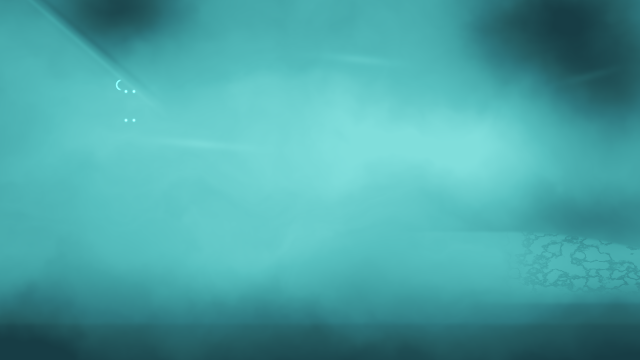
A Shadertoy shader for this background:

```glsl
const vec3 PALETTE[6] = vec3[6](
    vec3(0.09, 0.24, 0.27), vec3(0.14, 0.36, 0.38), vec3(0.18, 0.48, 0.51),
    vec3(0.25, 0.63, 0.64), vec3(0.34, 0.75, 0.75), vec3(0.50, 0.87, 0.86));
const float WATER_TONE = 0.63;
const float CLOUD_STRENGTH = 0.20;
const float WARP_STRENGTH = 0.11;
const float MOTTLE_STRENGTH = 0.13;
const float RIDGE_SLOPE = 0.86;

float hash(vec2 p) {
    p = fract(p * vec2(0.1031, 0.1137));
    p += dot(p, p.yx + 33.33);
    return fract((p.x + p.y) * p.x * 17.0);
}

float noise(vec2 p) {
    vec2 cell = floor(p), f = fract(p);
    f = f * f * (3.0 - 2.0 * f);
    return mix(mix(hash(cell), hash(cell + vec2(1, 0)), f.x),
               mix(hash(cell + vec2(0, 1)), hash(cell + vec2(1, 1)), f.x), f.y);
}

float fbm(vec2 p) {
    float sum = 0.0, weight = 0.5;
    for (int i = 0; i < 5; i++) {
        sum += weight * noise(p);
        p = mat2(1.6, 1.2, -1.2, 1.6) * p + 7.3;
        weight *= 0.5;
    }
    return sum;
}

// Soft elliptical blob, 1 at its centre
float glow(vec2 p, vec2 centre, vec2 radius) {
    vec2 d = (p - centre) / radius;
    return exp(-dot(d, d));
}

// Thin slanted wisp of light
float streak(vec2 p, vec2 centre, float len, float slope) {
    vec2 d = p - centre;
    return glow(vec2(d.x, d.y - slope * d.x), vec2(0), vec2(len, 0.012));
}

vec3 ramp(float tone) {
    float level = clamp(tone, 0.0, 1.0) * 5.0;
    vec3 colour = PALETTE[0];
    for (int i = 1; i < 6; i++)
        colour = mix(colour, PALETTE[i], clamp(level - float(i - 1), 0.0, 1.0));
    return colour;
}

// Broad lights and shadows of the misty water
float mist(vec2 p, float ridge) {
    float tone = WATER_TONE * smoothstep(-0.12, 0.32, p.y);
    tone += 0.34 * glow(p, vec2(0.88, 0.57), vec2(0.62, 0.30));
    tone += 0.19 * glow(p, vec2(1.34, 0.61), vec2(0.22, 0.13));
    tone += 0.10 * glow(p, vec2(0.25, 0.64), vec2(0.25, 0.20));
    tone += 0.09 * glow(p, vec2(0.55, 0.30), vec2(0.40, 0.12));
    tone -= 0.62 * glow(p, vec2(0.33, 1.00), vec2(0.18, 0.15)) * smoothstep(-0.03, 0.06, ridge);
    tone -= 0.64 * glow(p, vec2(1.56, 0.93), vec2(0.22, 0.19));
    tone -= 0.38 * glow(p, vec2(1.73, 0.75), vec2(0.17, 0.12));
    tone -= 0.24 * glow(p, vec2(1.66, 0.41), vec2(0.22, 0.08));
    tone -= 0.16 * glow(p, vec2(0.00, 0.03), vec2(0.20, 0.12));
    tone -= 0.16 * glow(p, vec2(0.00, 1.02), vec2(0.12, 0.10));
    return tone;
}

// Pale sea bed at the lower right, with a veined crust
float seaBed(vec2 p) {
    float rise = max(p.x - 1.39, 0.0);
    float crest = 0.356 - 0.32 * rise * rise;
    float body = smoothstep(0.006, -0.006, p.y - crest) * smoothstep(0.14, 0.22, p.y)
               * smoothstep(1.05, 1.45, p.x);
    vec2 q = p * vec2(28.0, 42.0);
    float veins = smoothstep(0.11, 0.0, abs(fbm(q) - 0.47));
    float crust = smoothstep(1.38, 1.54, p.x) * smoothstep(0.17, 0.22, p.y);
    return body * (0.09 - MOTTLE_STRENGTH * veins * crust);
}

// Tiny specks and one crescent bubble
float bubbles(vec2 p) {
    float light = 0.0;
    for (int i = 0; i < 4; i++) {
        vec2 centre = vec2(0.350 + 0.022 * float(i % 2), 0.746 - 0.080 * float(i / 2));
        light += 0.7 * glow(p, centre, vec2(0.0032));
    }
    vec2 d = p - vec2(0.337, 0.764);
    float rim = smoothstep(0.004, 0.0, abs(length(d) - 0.013));
    return light + 0.4 * rim * smoothstep(0.002, -0.008, d.x);
}

void mainImage(out vec4 fragColor, in vec2 fragCoord) {
    vec2 p = fragCoord / iResolution.y;
    p.x *= 1.7778 * iResolution.y / iResolution.x;

    // Drifting cloud structure
    vec2 warp = vec2(fbm(p * 4.0 + 3.0), fbm(p * 4.0 + 19.0)) - 0.48;
    float ridge = p.y - 1.0 + RIDGE_SLOPE * (p.x - 0.07);
    float tone = mist(p + WARP_STRENGTH * warp, ridge);
    tone += CLOUD_STRENGTH * (fbm(p * vec2(3.0, 4.5) + warp * 1.5) - 0.48);

    // Slanted ridge, wisps and low horizontal bands
    float ridgeFade = smoothstep(0.62, 0.80, p.y) * smoothstep(0.55, 0.25, p.x);
    tone += 0.07 * ridgeFade * glow(vec2(ridge), vec2(0.012), vec2(0.012));
    tone -= 0.06 * ridgeFade * glow(vec2(ridge), vec2(0.045), vec2(0.014));
    tone += 0.07 * streak(p, vec2(1.00, 0.835), 0.10, -0.10);
    tone += 0.06 * streak(p, vec2(0.56, 0.600), 0.13, -0.08);
    tone += 0.08 * streak(p, vec2(1.64, 0.790), 0.07, 0.25);
    tone -= 0.05 * smoothstep(0.108, 0.092, p.y);
    tone -= 0.06 * smoothstep(0.165, 0.150, p.y) * smoothstep(1.25, 1.60, p.x);
    tone += seaBed(p);

    vec3 colour = ramp(tone) + bubbles(p) * vec3(0.6, 0.8, 0.8);
    fragColor = vec4(colour, 1.0);
}
```
